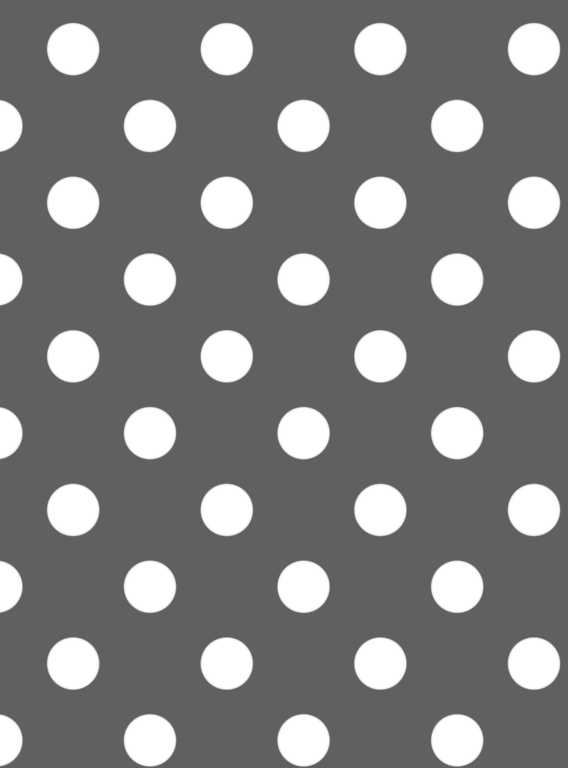
Write a Shadertoy shader that draws this pattern.

```glsl
// Staggered white polka dots on a flat dark grey ground.

// Signed distance to the nearest dot; dots sit at cell centres and corners.
float dotDistance(vec2 p, float cell, float radius) {
    vec2 q = abs(mod(p + 0.5 * cell, cell) - 0.5 * cell);
    return min(length(q), length(q - 0.5 * cell)) - radius;
}

void mainImage(out vec4 fragColor, in vec2 fragCoord) {
    // Canvas height is one unit, holding five repeats
    vec2 uv = fragCoord / iResolution.y;
    float d = dotDistance(uv - vec2(0.0953, 0.1360), 0.2, 0.0340);

    // Soft dot edge, never thinner than a pixel
    float soft = max(0.0013, 0.75 / iResolution.y);
    float dotMask = 1.0 - smoothstep(-soft, soft, d);

    // Faint grey shading just inside the rim
    float rim = smoothstep(-0.0035, 0.0, d);
    vec3 ground = vec3(0.378);
    vec3 dotColor = vec3(1.0 - 0.06 * rim);

    fragColor = vec4(mix(ground, dotColor, dotMask), 1.0);
}
```
